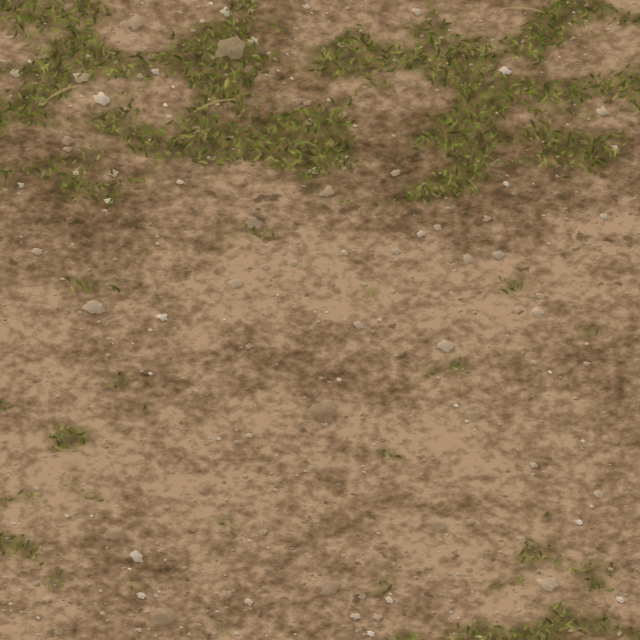
A Shadertoy shader for this texture:

```glsl
const vec3 SOIL_DEEP = vec3(0.31, 0.25, 0.165);
const vec3 SOIL_DARK = vec3(0.47, 0.37, 0.265);
const vec3 SOIL_MID = vec3(0.58, 0.47, 0.36);
const vec3 SOIL_LIGHT = vec3(0.69, 0.57, 0.445);
const vec3 MOSS = vec3(0.36, 0.31, 0.175);
const vec3 GRASS_DARK = vec3(0.27, 0.265, 0.11);
const vec3 GRASS_GREEN = vec3(0.38, 0.42, 0.16);
const vec3 GRASS_DRY = vec3(0.58, 0.53, 0.32);
const vec3 STRAW = vec3(0.68, 0.58, 0.40);
const vec3 STONE_TAN = vec3(0.66, 0.56, 0.45);
const vec3 STONE_PALE = vec3(0.84, 0.78, 0.70);
const float SOFTNESS = 0.0018;
const float BLADE_CELLS = 62.0;
const int BLADE_LAYERS = 5;

float hash(vec2 p) {
    vec3 q = fract(vec3(p.xyx) * 0.1031);
    q += dot(q, q.yzx + 33.33);
    return fract((q.x + q.y) * q.z);
}

vec2 hash2(vec2 p) {
    return vec2(hash(p), hash(p + 71.7));
}

vec2 gradientAt(vec2 cell) {
    float angle = 6.2832 * hash(cell);
    return vec2(cos(angle), sin(angle));
}

float gradientNoise(vec2 p) {
    vec2 i = floor(p), f = p - i;
    vec2 u = f * f * f * (f * (f * 6.0 - 15.0) + 10.0);
    vec2 e = vec2(0.0, 1.0);
    float low = mix(dot(gradientAt(i), f), dot(gradientAt(i + e.yx), f - e.yx), u.x);
    float high = mix(dot(gradientAt(i + e.xy), f - e.xy), dot(gradientAt(i + 1.0), f - 1.0), u.x);
    return 1.5 * mix(low, high, u.y);
}

mat2 rotation(float a) {
    return mat2(cos(a), sin(a), -sin(a), cos(a));
}

float fbm(vec2 p) {
    float sum = 0.0, amplitude = 0.6;
    for (int i = 0; i < 4; i++) {
        sum += amplitude * gradientNoise(p);
        p = rotation(0.5) * p * 2.03 + 17.3;
        amplitude *= 0.5;
    }
    return sum;
}

// Grass cover: a band on top, a patch in the lower right corner, stray tufts
float grassCover(vec2 uv) {
    float band = smoothstep(0.62, 0.79, uv.y) * (1.0 - 0.35 * smoothstep(0.92, 1.0, uv.y));
    float corner = 1.0 - smoothstep(0.2, 0.42, length((uv - vec2(0.95, 0.0)) * vec2(1.0, 2.6)));
    float leftTufts = 0.5 * (1.0 - smoothstep(0.05, 0.25, length(uv - vec2(0.08, 0.2))));
    float zone = mix(-0.23, 0.25, max(max(band, corner), leftTufts));
    return smoothstep(0.0, 0.42, zone + 0.8 * fbm(uv * vec2(8.0, 14.0) + 3.7));
}

vec3 soilColor(vec2 uv) {
    float broad = fbm(uv * vec2(3.5, 6.0));
    float patches = fbm(uv * vec2(17.0, 30.0) + 9.1);
    float grain = fbm(uv * vec2(62.0, 92.0) + 5.3);
    float edge = (uv.y - 0.69) / 0.11;
    float rough = exp(-edge * edge) + 0.5 * smoothstep(0.28, 0.05, uv.y);
    float tone = 0.57 + 0.4 * broad + 0.38 * patches + 0.45 * grain;
    tone -= 0.12 * rough + 0.08 * smoothstep(0.6, 0.8, uv.y);
    vec3 color = mix(SOIL_DEEP, SOIL_DARK, smoothstep(-0.15, 0.27, tone));
    color = mix(color, SOIL_MID, clamp((tone - 0.22) / 0.28, 0.0, 1.0));
    color = mix(color, SOIL_LIGHT, clamp((tone - 0.5) / 0.26, 0.0, 1.0));
    float clods = fbm(uv * vec2(26.0, 44.0) + 31.0) + 0.25 * rough + 0.4 * grain;
    return mix(color, SOIL_DEEP, 0.7 * smoothstep(0.35, 0.85, clods));
}

// Scattered pebbles, lit from above, each with a shadow below
void addStones(inout vec3 color, vec2 uv, float cells, float chance) {
    vec2 home = floor(uv * cells);
    float soft = SOFTNESS * cells;
    for (int k = 0; k < 9; k++) {
        vec2 cell = home + vec2(k % 3, k / 3) - 1.0;
        vec2 id = cell + cells * 3.0;
        float crowd = 0.7 + 0.8 * smoothstep(0.25, 0.5, abs(cell.y / cells - 0.5));
        if (hash(id) > chance * crowd) continue;
        vec2 rnd = hash2(id + 13.0);
        vec2 p = uv * cells - cell - 0.2 - 0.6 * hash2(id + 29.0);
        float radius = mix(0.14, 0.3, rnd.x * rnd.x);
        vec2 q = rotation(rnd.y - 0.5) * p * vec2(1.0, 1.5);
        float bumps = 1.0 + 0.45 * gradientNoise(q / radius * 1.1 + id);
        float shape = length(q) - radius * bumps;
        float shadow = length((p + vec2(-0.2, 0.35) * radius) * vec2(1.0, 1.5)) - radius;
        float opacity = mix(0.3, 1.0, hash(id + 47.0));
        color = mix(color, SOIL_DEEP, 0.6 * opacity * smoothstep(0.08, -0.1, shadow));
        float light = 0.95 + 0.16 * dot(p, vec2(-0.3, 1.0)) / radius;
        light += 0.12 * fbm(uv * 75.0);
        vec3 stone = mix(STONE_TAN, STONE_PALE, rnd.y * rnd.y) * light;
        color = mix(color, stone, opacity * smoothstep(soft, -soft, shape));
    }
}

// Thin curved strokes: grass blades or dry straws
float strokeMask(vec2 p, float angle, float halfLength, float width, float soft) {
    p = rotation(angle) * p;
    p.y += 0.15 * p.x * p.x / halfLength;
    float along = clamp(p.x, -halfLength, halfLength);
    float taper = 1.0 - 0.6 * abs(along) / halfLength;
    return smoothstep(soft, -soft, length(p - vec2(along, 0.0)) - width * taper);
}

void addGrass(inout vec3 color, vec2 uv, float cover) {
    float dryness = 0.6 + 0.6 * gradientNoise(uv * 9.0) - 0.25 * smoothstep(0.6, 0.8, uv.y);
    float shade = 1.0 + 0.5 * fbm(uv * vec2(38.0, 50.0) + 7.0);
    for (int n = 0; n < 9 * BLADE_LAYERS; n++) {
        float layer = float(n / 9);
        vec2 p = uv * BLADE_CELLS + layer * vec2(0.37, 0.61);
        vec2 cell = floor(p) + vec2(n % 3, (n / 3) % 3) - 1.0;
        vec2 id = cell + layer * 83.0 + 11.0;
        vec2 rnd = hash2(id);
        float present = smoothstep(rnd.x - 0.1, rnd.x + 0.2, cover * 0.95 - 0.1);
        vec2 local = p - cell - hash2(id + 19.0);
        float mask = strokeMask(local, 3.1416 * rnd.y, 0.12 + 0.38 * hash(id + 5.0), 0.14, SOFTNESS * BLADE_CELLS);
        float tint = hash(id + 37.0);
        vec3 blade = mix(GRASS_DARK, GRASS_GREEN, smoothstep(0.1, 0.6, tint));
        blade = mix(blade, GRASS_DRY, smoothstep(0.4, 1.0, tint) * clamp(dryness + 0.3, 0.0, 1.0));
        color = mix(color, blade * shade, 0.8 * present * mask);
    }
}

void addStraws(inout vec3 color, vec2 uv) {
    const float cells = 5.0;
    for (int k = 0; k < 9; k++) {
        vec2 cell = floor(uv * cells) + vec2(k % 3, k / 3) - 1.0;
        vec2 id = cell + 140.0;
        if (hash(id) > 0.06 + 0.35 * smoothstep(2.0, 4.0, cell.y)) continue;
        vec2 p = uv * cells - cell - hash2(id + 3.0);
        float mask = strokeMask(p, 1.2 * (hash(id + 8.0) - 0.5), 0.12 + 0.2 * hash(id + 6.0), 0.01, SOFTNESS * cells);
        color = mix(color, STRAW, 0.75 * mask);
    }
}

void mainImage(out vec4 fragColor, in vec2 fragCoord) {
    vec2 uv = fragCoord / iResolution.xy;
    float cover = grassCover(uv);
    vec3 color = soilColor(uv);
    color = mix(color, MOSS * (1.0 + 0.6 * fbm(uv * 50.0)), 0.75 * cover);
    addStones(color, uv, 75.0, 0.14);
    addStones(color, uv, 40.0, 0.14);
    addStones(color, uv, 21.0, 0.12);
    addGrass(color, uv, cover);
    addStones(color, uv, 9.0, 0.12);
    addStraws(color, uv);
    fragColor = vec4(color, 1.0);
}
```
